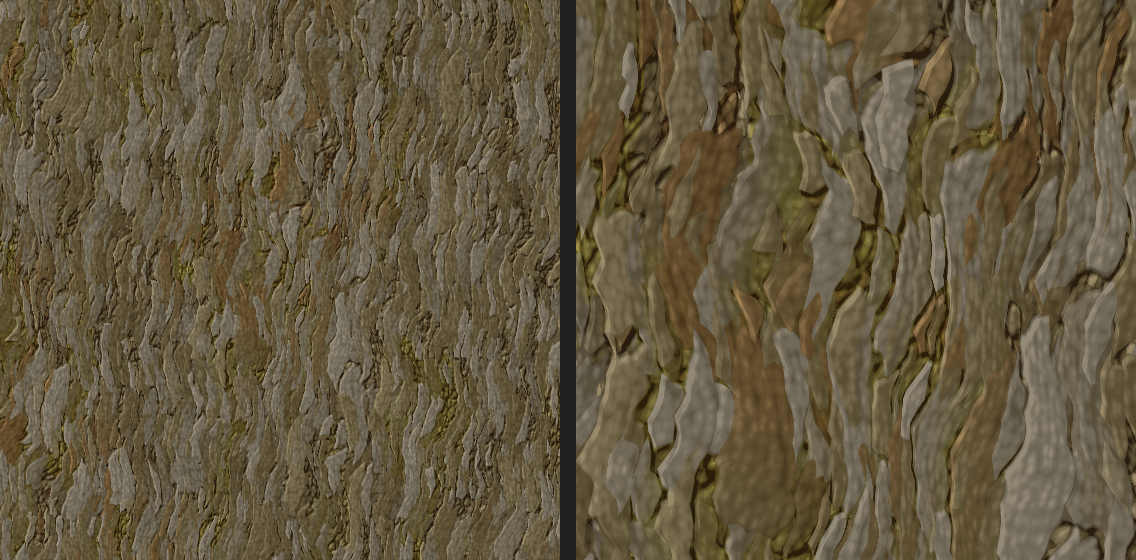
Left, the full canvas; right, a detail of the centre.
A WebGL 2 fragment shader for this texture:

```glsl
#version 300 es
precision highp float;
// Rugged tree bark: long overlapping plates over dark, granular grooves.
// Stacked layers of stretched cellular noise form a height field, which is
// lit from the upper left and coloured by a brown ramp with moss and rust.

#define PLATE_SCALE vec2(33.0, 7.5)
#define LAYER_GROWTH 1.42
#define PLATE_GAP 0.46
#define CHIP_SIZE vec2(0.008, 0.013)
#define LEAN 0.06
#define LIGHT_STEP vec2(-0.0026, 0.0030)
#define RELIEF 0.42
#define GRAIN 0.48
#define CONTRAST 1.18
#define BRIGHTNESS 0.46
#define MOSS 0.60
#define RUST 0.50

uniform vec2 u_resolution;
out vec4 fragColor;

vec2 hash2(vec2 p) {
    vec3 q = fract(p.xyx * vec3(0.1031, 0.1030, 0.0973));
    q += dot(q, q.yzx + 33.33);
    return fract((q.xx + q.yz) * q.zy);
}

// Returns nearest distance, gap to the second, cell random, sideways offset.
vec4 cellular(vec2 p) {
    vec2 base = floor(p), local = p - base;
    float nearest = 9.0, second = 9.0, random = 0.0, side = 0.0;
    for (int y = -1; y <= 1; y++) {
        for (int x = -1; x <= 1; x++) {
            vec2 cell = vec2(x, y);
            vec2 seed = hash2(base + cell);
            vec2 offset = cell + 0.05 + 0.9 * seed - local;
            float d = dot(offset, offset);
            if (d < nearest) {
                second = nearest;
                nearest = d;
                random = fract(seed.x * 7.31 + seed.y * 13.7);
                side = offset.x;
            } else {
                second = min(second, d);
            }
        }
    }
    return vec4(sqrt(nearest), sqrt(second) - sqrt(nearest), random, side);
}

// Slow bends of the fibres.
vec2 bend(vec2 p) {
    float x = p.x - LEAN * p.y;
    x += 0.010 * sin(9.0 * p.y + 4.0 * sin(6.0 * p.x));
    x += 0.006 * sin(37.0 * p.y + 23.0 * p.x + 2.0 * sin(11.0 * p.x));
    return vec2(x, p.y) + 3.0;
}

// Returns height, plate random and plate coverage.
vec3 surface(vec2 p) {
    float chip = cellular(p * vec2(75.0, 38.0)).x - 0.45;
    p += CHIP_SIZE * chip;
    vec4 rough = cellular(p * vec2(125.0, 62.0));
    vec3 result = vec3(0.08 + 0.42 * smoothstep(0.0, 0.5, rough.y), rough.z, 0.0);
    vec2 scale = PLATE_SCALE;
    for (int i = 0; i < 4; i++) {
        vec4 plate = cellular(p * scale + 19.0 * float(i));
        float rim = smoothstep(0.02, 0.17, plate.y) * step(PLATE_GAP, plate.z);
        float level = 0.45 + 0.45 * fract(plate.z * 61.0);
        float top = rim * (level + 0.22 * plate.w);
        float over = smoothstep(-0.04, 0.04, top - result.x);
        result = mix(result, vec3(top, fract(plate.z * 23.0), 1.0), over);
        scale *= LAYER_GROWTH;
    }
    return result;
}

// Brown ramp from groove shadow to pale worn edges.
vec3 barkRamp(float t) {
    vec3 c = mix(vec3(0.15, 0.11, 0.06), vec3(0.27, 0.23, 0.15), smoothstep(0.0, 0.23, t));
    c = mix(c, vec3(0.35, 0.31, 0.22), smoothstep(0.20, 0.47, t));
    c = mix(c, vec3(0.45, 0.41, 0.32), smoothstep(0.45, 0.72, t));
    return mix(c, vec3(0.59, 0.54, 0.43), smoothstep(0.70, 1.0, t));
}

void main() {
    vec2 uv = gl_FragCoord.xy / u_resolution.y;
    vec2 p = bend(uv);
    vec3 bark = surface(p);
    float relief = clamp(bark.x - surface(p + LIGHT_STEP).x, -0.7, 0.6);

    // Fibres along the plates, grains in the grooves.
    vec4 fibre = cellular(p * vec2(210.0, 50.0));
    vec4 speck = cellular(p * vec2(190.0, 125.0));
    float groove = 1.0 - bark.z;
    float grain = mix(0.5 * (fibre.x + speck.x), speck.x, groove) - 0.45;

    // Broad patches from layered sines.
    float patchy = sin(7.0 * uv.x + 2.0 * sin(4.0 * uv.y)) * sin(5.0 * uv.y + 3.0 * uv.x);
    float streak = 0.5 + 0.5 * sin(41.0 * p.x + 3.0 * sin(5.0 * p.y) + 4.0 * patchy);

    // Light and dark.
    float tone = 0.17 + 0.50 * bark.x + 0.26 * (bark.y - 0.5) + RELIEF * relief;
    tone -= GRAIN * grain;
    tone += 0.30 * groove * smoothstep(0.72, 0.9, speck.z) * smoothstep(0.4, 0.9, streak);
    tone = BRIGHTNESS + CONTRAST * (tone - BRIGHTNESS);
    vec3 color = barkRamp(clamp(tone, 0.0, 1.0));

    // Grey plates, rusty plates and moss beside the grooves.
    float grey = smoothstep(0.45, 0.75, bark.y) * bark.z;
    color *= mix(vec3(1.02, 1.0, 0.93), vec3(0.98, 1.0, 1.09), grey);
    float rust = smoothstep(0.30, 0.10, bark.y) * smoothstep(0.0, 0.7, patchy + 0.2);
    color *= mix(vec3(1.0), vec3(1.18, 0.93, 0.68), RUST * rust);
    float damp = cellular(p * vec2(17.0, 4.5)).z;
    float moss = smoothstep(0.62, 0.8, damp) * smoothstep(0.75, 0.35, bark.x);
    color *= mix(vec3(1.0), vec3(1.06, 1.08, 0.42), MOSS * moss);

    fragColor = vec4(color, 1.0);
}
```
